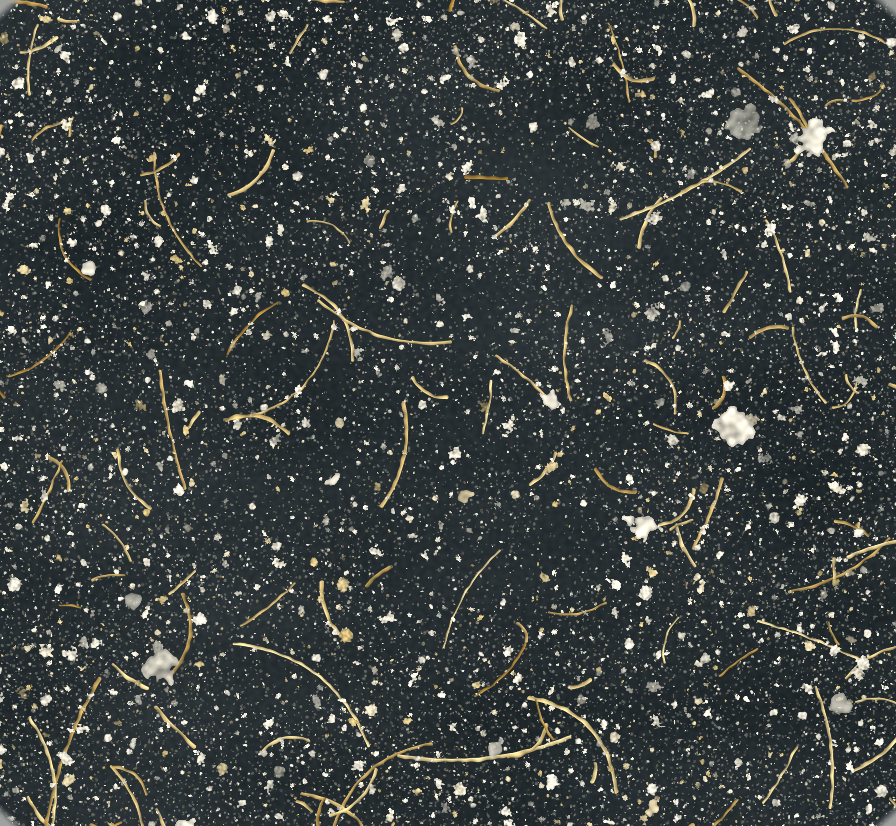
Reproduce this texture procedurally as a WebGL 1 fragment shader.

```glsl
precision highp float;
// Pale crumbs, fine dust and curved golden fibres strewn over a dark slate dish.
// Every kind is scattered on its own jittered grid and painted in layers;
// gradient noise roughens the outlines, gathers the crumbs and clouds the ground.

uniform vec2 u_resolution;

vec4 hash4(vec2 cell) {
  vec4 h = fract(cell.xyxy * vec4(0.1031, 0.1030, 0.0973, 0.1099));
  h += dot(h, h.wzxy + 33.33);
  return fract((h.xxyz + h.yzzw) * h.zywx);
}

float corner(vec2 cell, vec2 offset) {
  float angle = 6.2832 * hash4(cell + 71.0).x;
  return dot(vec2(cos(angle), sin(angle)), offset);
}

float gradientNoise(vec2 p) {
  vec2 i = floor(p), f = fract(p);
  vec2 s = f * f * f * (f * (f * 6.0 - 15.0) + 10.0);
  vec2 e = vec2(1.0, 0.0);
  return mix(mix(corner(i, f), corner(i + e, f - e), s.x),
             mix(corner(i + e.yx, f - e.yx), corner(i + 1.0, f - 1.0), s.x), s.y);
}

vec2 rotate(vec2 p, float angle) {
  float c = cos(angle), s = sin(angle);
  return vec2(c * p.x + s * p.y, c * p.y - s * p.x);
}

float coverage(float dist) {
  float halfPixel = 0.6 / u_resolution.y;
  return 1.0 - smoothstep(-halfPixel, halfPixel, dist);
}

// Local density: higher towards the rim of the dish and in loose gatherings
float crowding(vec2 p) {
  float rimness = smoothstep(0.12, 0.6, length(p - vec2(0.52, 0.55)));
  return 0.72 + 0.42 * rimness + 0.75 * gradientNoise(p * 8.0 + 3.0);
}

// One layer of irregular crumbs; radii holds the smallest and largest size
vec3 scatterCrumbs(vec3 color, vec2 p, float size, vec2 radii, float amount,
                   float roughness, float strength) {
  float lump = gradientNoise(p * 1.1 / radii.y) + 0.8 * gradientNoise(p * 2.6 / radii.y + 9.0);
  vec2 home = floor(p / size);
  for (int y = -1; y <= 1; y++) {
    for (int x = -1; x <= 1; x++) {
      vec2 cell = home + vec2(float(x), float(y));
      vec4 place = hash4(cell + 900.0 * size + 40.0);
      vec2 center = (cell + place.xy) * size;
      if (place.z < amount * crowding(center)) {
        vec4 look = hash4(cell + 311.0);
        float radius = mix(radii.x, radii.y, place.w * place.w);
        vec2 q = rotate(p - center, 6.2832 * look.x);
        q.x *= 1.0 + 0.7 * look.y;
        float dist = length(q) - radius * (1.0 + roughness * lump * (0.4 + look.y));
        vec3 tint = mix(vec3(0.80, 0.71, 0.47), vec3(0.92, 0.90, 0.83), smoothstep(0.0, 0.3, look.z));
        tint *= mix(0.88, 1.08, look.w) + 0.3 * lump;
        tint *= 1.0 - 0.18 * smoothstep(-0.5 * radius, 0.0, dist);
        color = mix(color, tint, coverage(dist) * strength * mix(0.6, 1.0, smoothstep(0.0, 0.4, look.w)));
      }
    }
  }
  return color;
}

// One layer of thin bowed fibres, each at most as long as two cells
vec3 scatterFibres(vec3 color, vec2 p, float size, float amount, float seed) {
  vec2 home = floor(p / size);
  float wobble = gradientNoise(p * 75.0);
  for (int y = -1; y <= 1; y++) {
    for (int x = -1; x <= 1; x++) {
      vec2 cell = home + vec2(float(x), float(y));
      vec4 place = hash4(cell + seed);
      vec2 center = (cell + place.xy) * size;
      if (place.z < amount * crowding(center)) {
        vec4 look = hash4(cell + seed + 157.0);
        float reach = size * mix(0.16, 0.7, place.w * place.w);
        vec2 q = rotate(p - center, 6.2832 * look.x);
        float along = clamp(q.x, -reach, reach);
        float bend = (look.y - 0.5) * 0.8 / reach;
        float across = (q.y - bend * along * along - 0.0018 * wobble)
                     / sqrt(1.0 + 4.0 * bend * bend * along * along);
        float width = mix(0.0012, 0.0022, look.z) * (1.0 + 0.4 * wobble);
        float dist = length(vec2(q.x - along, across)) - width;
        vec3 tint = mix(vec3(0.60, 0.45, 0.18), vec3(0.88, 0.80, 0.57), sqrt(look.w));
        tint *= 1.0 + 0.4 * wobble - 0.25 * across / width;
        color = mix(color, tint, coverage(dist));
      }
    }
  }
  return color;
}

void main() {
  vec2 p = gl_FragCoord.xy / u_resolution.y;

  // Slate ground with faint clouds and smears
  float cloud = gradientNoise(p * 2.5) + 0.6 * gradientNoise(p * vec2(5.0, 11.0) + 4.0);
  float mottle = gradientNoise(p * 130.0);
  vec3 color = vec3(0.148, 0.177, 0.190) + 0.045 * cloud + 0.035 * mottle;

  // Dust, from barely visible to bright
  color = scatterCrumbs(color, p, 0.0068, vec2(0.0010, 0.0023), 0.75, 0.4, 0.30);
  color = scatterCrumbs(color, p, 0.0110, vec2(0.0008, 0.0021), 0.72, 0.5, 0.90);

  // Fibres, long then short
  color = scatterFibres(color, p, 0.15, 0.68, 17.0);
  color = scatterFibres(color, p, 0.13, 0.55, 83.0);
  color = scatterFibres(color, p, 0.065, 0.25, 45.0);

  // Grains, crumbs and a few crumbling clumps
  color = scatterCrumbs(color, p, 0.020, vec2(0.0015, 0.0042), 0.72, 0.8, 1.0);
  color = scatterCrumbs(color, p, 0.037, vec2(0.0034, 0.0090), 0.72, 0.9, 1.0);
  color = scatterCrumbs(color, p, 0.230, vec2(0.0090, 0.0240), 0.60, 1.2, 1.0);

  // Light rim of the dish showing in the corners
  vec2 fromMiddle = abs(gl_FragCoord.xy / u_resolution - 0.5) * 2.0;
  float rim = smoothstep(1.94, 1.98, fromMiddle.x + fromMiddle.y);
  color = mix(color, vec3(0.62, 0.63, 0.62), rim);

  gl_FragColor = vec4(clamp(color, 0.0, 1.0), 1.0);
}
```
